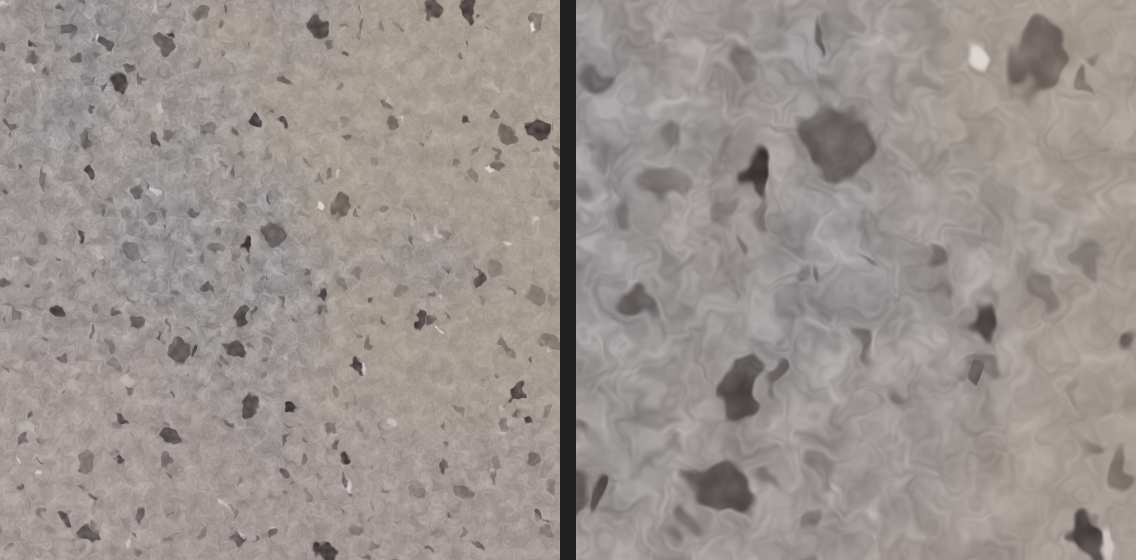
Left: the whole. Right: its middle third, enlarged.
This texture is drawn by a Shadertoy shader. Its source:

```glsl
// Weathered grey concrete with scattered dark aggregate chips and pale flecks.

const vec3 STONE_GREY  = vec3(0.638, 0.600, 0.590);
const vec3 WARM_TINT   = vec3(0.018, 0.012, -0.018);
const vec3 COOL_TINT   = vec3(-0.035, -0.014, -0.002);
const vec3 CHIP_COLOR  = vec3(0.200, 0.170, 0.175);
const vec3 FLECK_COLOR = vec3(0.900, 0.880, 0.870);

const float LARGE_CELLS = 15.0;   // cells across the canvas
const float SMALL_CELLS = 32.0;
const float FLECK_CELLS = 27.0;
const float EDGE_SOFTNESS = 0.0035;
const float WARP_AMOUNT = 0.012;
const float MOTTLE_CONTRAST = 0.085;
const float GRAIN_CONTRAST = 0.065;

float hash(vec2 p) {
    vec3 q = fract(p.xyx * vec3(0.1031, 0.1030, 0.0973));
    q += dot(q, q.yzx + 33.33);
    return fract((q.x + q.y) * q.z);
}

vec2 hash2(vec2 p) {
    return vec2(hash(p + 17.3), hash(p + 71.9));
}

float cornerSlope(vec2 cell, vec2 offset) {
    float angle = 6.28318 * hash(cell);
    return dot(vec2(cos(angle), sin(angle)), offset);
}

// Gradient noise, roughly -0.7 to 0.7
float noise(vec2 p) {
    vec2 i = floor(p), f = fract(p);
    vec2 u = f * f * f * (f * (f * 6.0 - 15.0) + 10.0);
    vec2 e = vec2(0.0, 1.0);
    float low  = mix(cornerSlope(i, f), cornerSlope(i + e.yx, f - e.yx), u.x);
    float high = mix(cornerSlope(i + e.xy, f - e.xy), cornerSlope(i + e.yy, f - e.yy), u.x);
    return mix(low, high, u.y);
}

float fbm(vec2 p) {
    float sum = 0.0, amplitude = 1.0;
    for (int i = 0; i < 3; i++) {
        sum += amplitude * noise(p);
        p = mat2(1.6, 1.2, -1.2, 1.6) * p + 9.7;
        amplitude *= 0.55;
    }
    return sum;
}

// Strongest scattered elliptical chip at p; strength and size vary per cell.
float chips(vec2 p, float cells, float density, vec2 radii, vec2 strengths, float skew, float seed) {
    vec2 g = p * cells;
    float soft = max(EDGE_SOFTNESS, 1.0 / iResolution.y) * cells;
    float strongest = 0.0;
    for (int y = -1; y <= 1; y++) {
        for (int x = -1; x <= 1; x++) {
            vec2 cell = floor(g) + vec2(x, y);
            vec2 id = cell + seed;
            if (hash(id) > density) continue;
            vec2 center = cell + 0.1 + 0.8 * hash2(id);
            vec2 shape = hash2(id + 131.0);
            float angle = -1.1 + 1.5 * (hash(id + 57.0) - 0.5) + 0.9 * (shape.x - 0.5);
            float c = cos(angle), s = sin(angle);
            vec2 q = mat2(c, -s, s, c) * (g - center);
            q.y /= mix(0.38, 0.85, shape.x);
            float radius = mix(radii.x, radii.y, shape.y * shape.y);
            float cover = 1.0 - smoothstep(-soft, soft, length(q) - radius);
            float strength = mix(strengths.x, strengths.y, pow(hash(id + 211.0), skew));
            strongest = max(strongest, cover * strength);
        }
    }
    return strongest;
}

void mainImage(out vec4 fragColor, in vec2 fragCoord) {
    vec2 uv = fragCoord / iResolution.y;

    // Ragged outlines from a two-scale domain warp
    vec2 warp = vec2(noise(uv * 42.0), noise(uv * 42.0 + 53.0));
    warp += 0.5 * vec2(noise(uv * 90.0 + 11.0), noise(uv * 90.0 + 97.0));
    vec2 p = uv + WARP_AMOUNT * warp;

    // Broad stains: cool and busy at upper left, warm and calm at right
    float broad = fbm(uv * 3.2 + 4.0);
    float cool = smoothstep(0.55, 0.0, length(uv - vec2(0.28, 0.68)) + 0.35 * broad);
    float warm = smoothstep(0.3, 0.8, uv.x + 0.5 * broad) * smoothstep(0.1, 0.4, uv.y);
    vec3 color = STONE_GREY + COOL_TINT * cool + WARM_TINT * warm;
    color += 0.018 * broad;

    // Cement mottling and fine sand grain
    float busy = mix(1.0, 0.75, warm) + 0.35 * cool;
    float mottle = fbm(p * 34.0 + 20.0);
    float grain = noise(uv * vec2(105.0, 80.0) + 3.0 * warp);
    color += busy * (MOTTLE_CONTRAST * mottle + GRAIN_CONTRAST * grain);

    // Aggregate: faint small chips, then bold large ones with a worn interior
    float density = mix(0.40, 0.24, warm) + 0.08 * cool;
    float small = chips(p, SMALL_CELLS, density, vec2(0.16, 0.42), vec2(0.08, 0.50), 1.8, 300.0);
    float large = chips(p, LARGE_CELLS, density, vec2(0.13, 0.36), vec2(0.25, 0.88), 1.5, 700.0);
    float wear = 1.0 + 0.45 * noise(uv * 75.0 + 31.0);
    color = mix(color, CHIP_COLOR, clamp(max(small, large) * wear, 0.0, 0.95));

    // Pale flecks, a few of them nearly white
    float fleck = chips(p + 0.37, FLECK_CELLS, 0.20, vec2(0.13, 0.34), vec2(0.10, 0.95), 5.0, 1100.0);
    color = mix(color, FLECK_COLOR, fleck);

    fragColor = vec4(clamp(color, 0.0, 1.0), 1.0);
}
```
